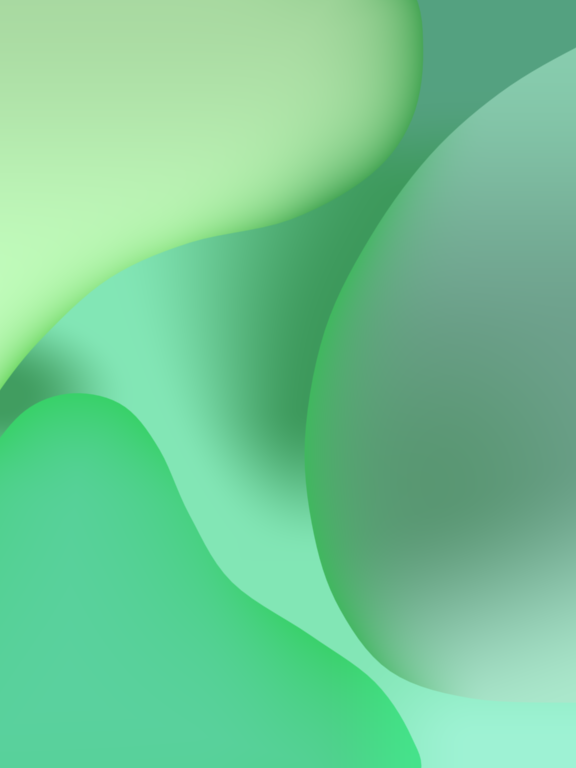
Write a Shadertoy shader that draws this background.

```glsl
// Draws three soft, glossy green blobs overlapping on a shaded mint backdrop.

// Tunable colours
const vec3 MINT        = vec3(0.51, 0.90, 0.71);
const vec3 MINT_PALE   = vec3(0.62, 0.95, 0.83);
const vec3 SHADOW      = vec3(0.24, 0.60, 0.36);
const vec3 TEAL        = vec3(0.33, 0.63, 0.50);
const vec3 LIME_BRIGHT = vec3(0.76, 0.99, 0.74);
const vec3 LIME_DULL   = vec3(0.66, 0.85, 0.63);
const vec3 LIME_RIM    = vec3(0.40, 0.83, 0.36);
const vec3 LIME_SHADE  = vec3(0.26, 0.64, 0.32);
const vec3 SAGE_DARK   = vec3(0.35, 0.59, 0.45);
const vec3 SAGE_GREY   = vec3(0.43, 0.63, 0.55);
const vec3 SAGE_TOP    = vec3(0.53, 0.80, 0.68);
const vec3 SAGE_PALE   = vec3(0.67, 0.91, 0.80);
const vec3 SAGE_RIM    = vec3(0.25, 0.72, 0.37);
const vec3 JADE        = vec3(0.36, 0.82, 0.63);
const vec3 JADE_RIM    = vec3(0.22, 0.82, 0.41);
const vec3 JADE_BRIGHT = vec3(0.29, 0.92, 0.60);

// Tunable shape values, in units of the canvas height
const float ASPECT = 0.75;
const float SAGE_RIM_WIDTH = 0.058;
const float JADE_RIM_WIDTH = 0.10;
const int KNOTS = 14;
const int STEPS = 7;

// Knots of the closed outlines
const vec2 LIME_KNOTS[KNOTS] = vec2[KNOTS](
    vec2(0.0, 0.492), vec2(0.059, 0.564), vec2(0.143, 0.638), vec2(0.247, 0.684),
    vec2(0.378, 0.714), vec2(0.482, 0.772), vec2(0.536, 0.844), vec2(0.551, 0.935),
    vec2(0.533, 1.02), vec2(0.443, 1.104), vec2(-0.3, 1.1), vec2(-0.4, 0.7),
    vec2(-0.25, 0.2), vec2(-0.065, 0.388));
const vec2 SAGE_KNOTS[KNOTS] = vec2[KNOTS](
    vec2(0.846, 0.98), vec2(0.75, 0.938), vec2(0.651, 0.879), vec2(0.56, 0.798),
    vec2(0.482, 0.691), vec2(0.423, 0.57), vec2(0.397, 0.427), vec2(0.409, 0.303),
    vec2(0.443, 0.206), vec2(0.508, 0.126), vec2(0.612, 0.091), vec2(0.75, 0.085),
    vec2(0.885, 0.088), vec2(1.3, 0.5));
const vec2 JADE_KNOTS[KNOTS] = vec2[KNOTS](
    vec2(-0.059, 0.336), vec2(0.0, 0.43), vec2(0.046, 0.474), vec2(0.104, 0.488),
    vec2(0.163, 0.47), vec2(0.208, 0.414), vec2(0.247, 0.329), vec2(0.302, 0.242),
    vec2(0.404, 0.173), vec2(0.488, 0.112), vec2(0.536, 0.04), vec2(0.546, -0.016),
    vec2(0.495, -0.12), vec2(-0.26, -0.12));

// Catmull-Rom curve from b to c
vec2 spline(vec2 a, vec2 b, vec2 c, vec2 d, float t) {
    return b + 0.5 * t * (c - a + t * (2.0*a - 5.0*b + 4.0*c - d + t * (3.0*(b - c) + d - a)));
}

// Signed distance to a closed spline, negative inside
float blobDistance(vec2 p, vec2 knots[KNOTS]) {
    float nearest = 1e3, side = 1.0;
    vec2 start = knots[0];
    for (int i = 0; i < KNOTS; i++) {
        vec2 a = knots[(i + KNOTS - 1) % KNOTS], b = knots[i];
        vec2 c = knots[(i + 1) % KNOTS], d = knots[(i + 2) % KNOTS];
        for (int j = 1; j <= STEPS; j++) {
            vec2 end = spline(a, b, c, d, float(j) / float(STEPS));
            vec2 edge = end - start, rel = p - start;
            vec2 gap = rel - edge * clamp(dot(rel, edge) / dot(edge, edge), 0.0, 1.0);
            nearest = min(nearest, dot(gap, gap));
            // Flip the side at each crossing of a horizontal ray
            if ((start.y > p.y) != (end.y > p.y)
                && rel.x < edge.x * rel.y / edge.y) side = -side;
            start = end;
        }
    }
    return side * sqrt(nearest);
}

float fall(float low, float high, float x) { return 1.0 - smoothstep(low, high, x); }

vec3 backdrop(vec2 p, float sageDist) {
    vec3 col = mix(MINT, MINT_PALE, fall(0.03, 0.2, p.y) * smoothstep(0.42, 0.62, p.x));
    float reach = max(0.1, 0.17 + 0.54 * (p.y - 0.427));
    float sageShade = fall(0.0, reach, sageDist) * smoothstep(0.27, 0.47, p.y);
    col = mix(col, SHADOW, sageShade);
    float cornerShade = fall(0.02, 0.13, length((p - vec2(0.0, 0.485)) * vec2(0.75, 1.1)));
    col = mix(col, SHADOW, 0.95 * cornerShade);
    return mix(col, TEAL, smoothstep(0.74, 0.88, p.y) * smoothstep(0.42, 0.54, p.x));
}

vec3 limeBlob(vec2 p, float depth) {
    vec3 core = mix(LIME_BRIGHT, LIME_DULL, smoothstep(0.6, 1.03, p.y));
    float right = smoothstep(0.2, 0.45, p.x);
    float amount = 0.5 + 0.45 * right + 0.35 * fall(0.0, 0.15, p.x);
    vec3 rim = mix(LIME_RIM, LIME_SHADE, right);
    return mix(core, rim, amount * exp(-depth / mix(0.027, 0.05, right)));
}

vec3 sageBlob(vec2 p, float depth) {
    vec3 core = mix(SAGE_DARK, SAGE_GREY, smoothstep(0.0, 0.3, length(p - vec2(0.56, 0.37))));
    core = mix(core, SAGE_TOP, smoothstep(0.55, 0.95, p.y));
    core = mix(core, SAGE_PALE, fall(0.0, 0.34, p.y - 0.35 * (p.x - 0.55)));
    return mix(core, SAGE_RIM, fall(0.42, 0.64, p.x) * exp(-depth / SAGE_RIM_WIDTH));
}

vec3 jadeBlob(vec2 p, float depth) {
    float amount = 0.55 + 0.45 * smoothstep(0.33, 0.47, p.y) + 0.4 * smoothstep(0.25, 0.4, p.x);
    vec3 col = mix(JADE, JADE_RIM, amount * exp(-depth / JADE_RIM_WIDTH));
    return mix(col, JADE_BRIGHT, 0.7 * smoothstep(0.42, 0.56, p.x));
}

void mainImage(out vec4 fragColor, in vec2 fragCoord) {
    vec2 p = fragCoord / iResolution.xy * vec2(ASPECT, 1.0);
    float soft = 1.0 / iResolution.y;
    float lime = blobDistance(p, LIME_KNOTS);
    float sage = blobDistance(p, SAGE_KNOTS);
    float jade = blobDistance(p, JADE_KNOTS);

    // Layers from back to front
    vec3 col = backdrop(p, max(sage, 0.0));
    col = mix(col, limeBlob(p, max(-lime, 0.0)), fall(-soft, soft, lime));
    col = mix(col, jadeBlob(p, max(-jade, 0.0)), fall(-soft, soft, jade));
    col = mix(col, sageBlob(p, max(-sage, 0.0)), fall(-soft, soft, sage));
    fragColor = vec4(col, 1.0);
}
```
